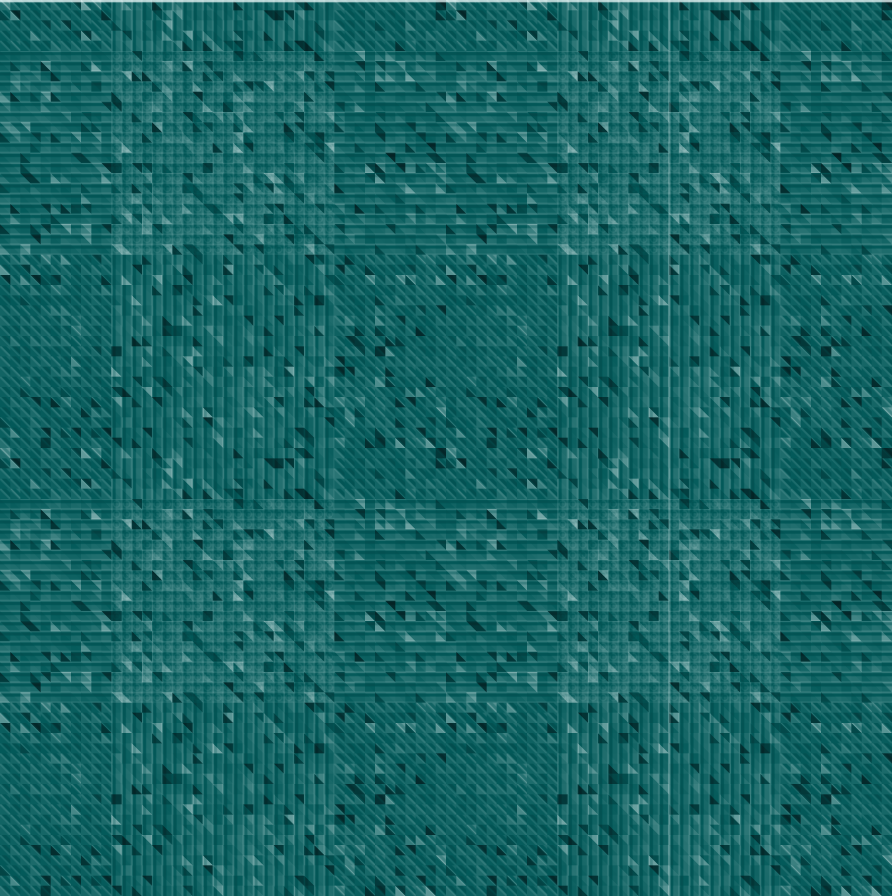
Write a WebGL 2 fragment shader that draws this pattern.

```glsl
#version 300 es
precision highp float;
// Teal mosaic of split squares, woven with bands of fine diagonal, upright and level lines.

#define REPEATS 2.0        // tiles across and down
#define CELLS 44.0         // squares along one tile
#define LINE_HALF 0.10     // half line width, in squares
#define LINE_GAIN 0.10     // brightness of the fine lines
#define GROOVE 0.14        // depth of the shadow beside a line
#define DARK_SHARE 0.085   // share of dark triangles
#define LIGHT_SHARE 0.09   // share of light triangles
#define SAMPLES 3          // smoothing samples per axis

uniform vec2 u_resolution;
out vec4 fragColor;

const vec3 TEAL = vec3(0.012, 0.352, 0.352);
const vec3 DEEP = vec3(0.015, 0.085, 0.095);
const vec3 PALE = vec3(0.96, 1.0, 1.0);

float hash(vec3 p) {
    p = fract(p * vec3(0.1031, 0.1030, 0.0973));
    p += dot(p, p.yzx + 33.33);
    return fract((p.x + p.y) * p.z);
}

// Signed tone of one triangle: below zero darkens, above zero lightens.
float triangleTone(vec2 cell, float side) {
    float pick = hash(vec3(cell, 3.0 + side));
    float strength = hash(vec3(cell, 11.0 + side));
    float tone = 0.10 * (hash(vec3(cell, 21.0)) - 0.5)
               + 0.07 * (hash(vec3(cell, 31.0 + side)) - 0.5);
    if (pick < DARK_SHARE) tone -= mix(0.22, 0.72, strength);
    else if (pick > 1.0 - LIGHT_SHARE) tone += mix(0.08, 0.34, strength * strength);
    return tone;
}

// Light line at zero distance with a soft groove beside it.
float lineRelief(float dist, float soft) {
    float ridge = 1.0 - smoothstep(LINE_HALF - soft, LINE_HALF + soft, abs(dist));
    float groove = 1.0 - smoothstep(0.08, 0.22, abs(dist - 0.26));
    return LINE_GAIN * ridge - GROOVE * groove;
}

float band(float x, float from, float to) {
    return step(from, x) * step(x, to - 0.5);
}

float mosaicTone(vec2 uv, float soft) {
    vec2 grid = uv * REPEATS * CELLS;
    vec2 cell = mod(floor(grid), CELLS);
    vec2 f = fract(grid);
    vec2 edge = fract(f + 0.5) - 0.5;

    // Two triangles, split from upper left to lower right
    float diagonal = (f.x + f.y - 1.0) * 0.7071;
    float tone = triangleTone(cell, step(0.0, diagonal));

    // Wide bands choose the direction of the lines
    float upright = band(cell.x, 11.0, 33.0);
    float level = band(cell.y, 19.0, 39.0);
    float plain = (1.0 - upright) * (1.0 - level);
    float crossing = upright * level;

    tone += 0.045 + 0.045 * upright + 0.035 * level;
    tone += plain * lineRelief(diagonal, soft);
    tone += upright * lineRelief(edge.x, soft) * (1.0 - 0.35 * crossing);
    tone += level * lineRelief(-edge.y, soft) * (1.0 - 0.35 * crossing);

    // Small rings where the bands cross
    float ring = abs(length(f - 0.5) - 0.31);
    tone += crossing * 0.07 * (1.0 - smoothstep(0.04, 0.04 + soft, ring));
    return tone;
}

vec3 tint(float tone) {
    return tone < 0.0 ? mix(TEAL, DEEP, min(-tone, 1.0))
                      : mix(TEAL, PALE, min(tone, 1.0));
}

void main() {
    vec2 uv = gl_FragCoord.xy / u_resolution;
    float soft = clamp(0.5 * REPEATS * CELLS / u_resolution.y, 0.01, 0.09);

    // Average several points for smooth edges
    vec3 color = vec3(0.0);
    for (int j = 0; j < SAMPLES; j++) {
        for (int i = 0; i < SAMPLES; i++) {
            vec2 offset = (vec2(i, j) + 0.5) / float(SAMPLES) - 0.5;
            color += tint(mosaicTone(uv + 1.2 * offset / u_resolution, soft));
        }
    }
    color /= float(SAMPLES * SAMPLES);

    // Faint upright seam and pale top edge
    vec2 pixel = 1.0 / u_resolution;
    float seam = 1.0 - smoothstep(0.0007, 0.0007 + pixel.x, abs(uv.x - 0.7505));
    color = mix(color, PALE, 0.22 * seam);
    float rim = smoothstep(0.9975 - pixel.y, 0.9975 + pixel.y, uv.y);
    color = mix(color, PALE, 0.75 * rim);

    fragColor = vec4(color, 1.0);
}
```
